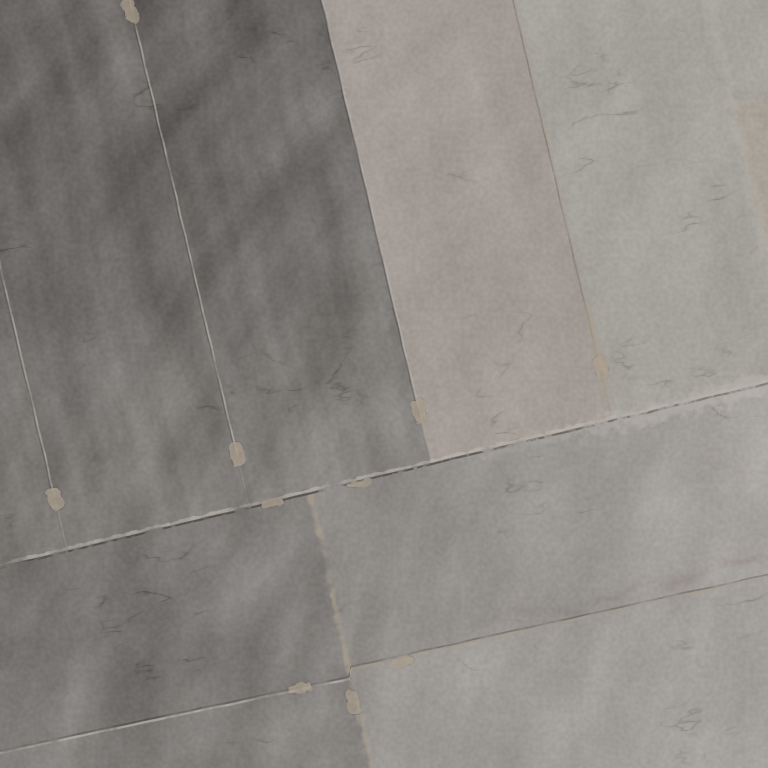
Reproduce this texture procedurally as a Shadertoy shader.

```glsl
// Worn concrete slabs seen from above: slanted panels meet a long cross joint,
// with two strips below it. Joints are line distances, mortar patches are rounded
// boxes, and stains, streaks and cracks come from stretched gradient noise.

#define PITCH 0.2505
#define LEAN 0.236
#define PATCH_LIFT 0.072
#define STREAK 0.07
#define BLOTCH 0.07
#define GRAIN 0.04
#define CRACK 0.085
#define MORTAR vec3(0.655, 0.61, 0.545)
#define CHALK vec3(0.73, 0.71, 0.68)

vec2 gradientAt(vec2 cell) {
    vec3 q = fract(cell.xyx * vec3(0.1031, 0.1030, 0.0973));
    q += dot(q, q.yzx + 33.33);
    float a = 6.2832 * fract((q.x + q.y) * q.z);
    return vec2(cos(a), sin(a));
}

float noise(vec2 p) {
    vec2 i = floor(p), f = p - i, e = vec2(1, 0);
    vec2 u = f * f * f * (f * (f * 6.0 - 15.0) + 10.0);
    float lo = mix(dot(gradientAt(i), f), dot(gradientAt(i + e), f - e), u.x);
    float hi = mix(dot(gradientAt(i + e.yx), f - e.yx), dot(gradientAt(i + 1.0), f - 1.0), u.x);
    return mix(lo, hi, u.y);
}

float fbm(vec2 p) {
    float sum = 0.0, gain = 1.0;
    for (int i = 0; i < 4; i++) {
        sum += gain * noise(p);
        p = mat2(1.6, 1.2, -1.2, 1.6) * p + 7.3;
        gain *= 0.5;
    }
    return sum;
}

float band(float d, float halfWidth, float soft) {
    return 1.0 - smoothstep(halfWidth - soft, halfWidth + soft, abs(d));
}

void addPatch(inout vec3 col, vec2 p, vec2 size, float rough, float soft) {
    float r = min(size.y, 0.007);
    vec2 q = abs(p) - size + r;
    float d = length(max(q, 0.0)) + min(max(q.x, q.y), 0.0) - r + 0.005 * rough;
    col *= 1.0 - 0.1 * smoothstep(-0.3, 0.4, rough) * band(d - 0.001, 0.001, soft);
    col = mix(col, MORTAR + 0.05 * rough, 0.75 * (1.0 - smoothstep(-soft, soft, d)));
}

void mainImage(out vec4 fragColor, in vec2 fragCoord) {
    vec2 uv = fragCoord / iResolution.xy;
    float soft = max(0.8 / iResolution.y, 0.001);
    float rough = fbm(uv * 70.0), wear = noise(uv * 24.0 + 5.0);
    float wobble = 0.001 * noise(uv * 28.0);

    // Joint coordinates
    float h = uv.y - 0.262 - 0.24 * uv.x + wobble;
    float s = (uv.x - 0.169 - LEAN * (1.0 - uv.y) + wobble) / PITCH;
    float panel = floor(s), seam = floor(s + 0.5);
    float seamD = (s - seam) * PITCH;
    float crossD = uv.x - 0.404 - 0.225 * (0.355 - uv.y) + wobble;
    float right = smoothstep(-0.003, 0.003, crossD);
    float low = uv.y + wobble - mix(0.0195 + 0.212 * uv.x, 0.028 + 0.221 * uv.x, right);
    float above = smoothstep(-soft, soft, h), below = 1.0 - above;

    // Slab base tones
    float shade = mix(0.53, 0.425, smoothstep(-0.02, 0.4, h)) + 0.04 * (s - panel - 0.5);
    vec3 dark = (shade + 0.012 * panel) * vec3(1.0, 0.972, 0.945);
    vec3 pale = mix(vec3(0.638, 0.607, 0.582), vec3(0.645, 0.632, 0.608), step(1.5, panel));
    float corner = smoothstep(-0.01, 0.01, uv.y - 0.865 - 0.2 * (uv.x - 0.96));
    pale += step(2.5, panel) * mix(vec3(0.015, 0.0, -0.015), vec3(0.008), corner);
    float lit = smoothstep(-soft, soft, (s - 1.0) * PITCH);
    float strip = mix(0.465 + 0.07 * uv.x, 0.47 + 0.18 * uv.x, right);
    float base = mix(0.49 + 0.06 * uv.x, 0.555 + 0.09 * uv.x, right);
    vec3 lower = mix(base, strip, smoothstep(-soft, soft, low)) * vec3(1.0, 0.975, 0.95);
    vec3 col = mix(lower, mix(dark, pale, lit), above);

    // Brushed streaks, sweeping arcs, blotches and grain
    float streak = fbm(vec2(s * 5.0 + 0.5 * noise(uv * 3.0), uv.y * 2.4));
    float arcs = fbm(vec2(uv.x * 17.0 - 9.0 * uv.y * uv.y, uv.y * 2.0 + 9.0));
    float blotch = fbm(mat2(0.9, 0.4, -0.4, 0.9) * uv * vec2(11, 7) + 4.0);
    col += STREAK * (streak * above + 0.6 * arcs) * mix(1.0, 0.3, lit);
    col += BLOTCH * blotch * mix(mix(1.1, 0.7, right), mix(0.8, 0.4, lit), above);
    col += GRAIN * (0.4 * rough + 0.75 * noise(uv * 170.0));

    // Broken hairline cracks along the cross joint
    vec2 along = uv + 0.22 * vec2(uv.y, -uv.x);
    float vein = abs(fbm(along * vec2(8, 22) + 11.0));
    float veinMask = smoothstep(0.02, 0.35, noise(uv * 7.0 + 3.0)) * smoothstep(-0.1, 0.25, wear);
    col -= CRACK * veinMask * (0.4 * band(vein, 0.06, 0.06) + 0.6 * band(vein, 0.018, 0.018));

    // Panel joints, faint near the cross joint
    float wide = step(2.5, seam), rusty = step(1.5, seam) - wide;
    float worn = above * mix(0.3, 1.0, smoothstep(0.05, 0.08, h)) * clamp(0.8 + wear + 0.5 * rough, 0.15, 1.0);
    float seamWidth = mix(0.0012, 0.007 + 0.004 * rough, wide);
    col *= 1.0 - worn * (1.0 - wide) * 0.17 * band(seamD + 0.0022, 0.0011, soft);
    col = mix(col, mix(CHALK, MORTAR, rusty), worn * mix(0.65, 0.3, wide) * band(seamD, seamWidth, soft + 0.005 * wide));
    float rust = rusty * smoothstep(0.0, 0.06, h) * smoothstep(0.18, 0.13, h);
    col = mix(col, MORTAR, 0.6 * rust * band(seamD, 0.005 + 0.005 * rough, 0.003));

    // Lower joints with brown seepage
    float crossWear = clamp(0.35 + 0.8 * wear + 0.5 * rough, 0.08, 0.8);
    col = mix(col, MORTAR, below * crossWear * band(crossD, 0.003 + 0.004 * rough, 0.003));
    float seep = right * below * smoothstep(0.45, 0.75, uv.x) * band(low - 0.025 - 0.02 * blotch, 0.002, 0.011);
    col -= seep * clamp(0.5 + wear + rough, 0.0, 1.0) * vec3(0.06, 0.085, 0.095);
    float lip = clamp(0.65 + wear + 0.5 * rough, 0.1, 0.9);
    col *= 1.0 - below * 0.25 * lip * band(low - 0.003, 0.0012, soft);
    col = mix(col, mix(CHALK, MORTAR, right), below * 0.8 * lip * band(low, 0.0015, soft));

    // Main joint: ragged chalk lip, broken gap, spill to the right
    float spill = smoothstep(0.5, 0.95, uv.x);
    col = mix(col, CHALK, 0.5 * spill * band(h + 0.002, 0.003 + 0.011 * spill + 0.014 * rough, 0.006));
    col = mix(col, CHALK, 0.75 * lip * band(h - 0.0025, 0.002 + 0.0025 * rough, soft));
    float gap = mix(0.65, 0.4, spill) * smoothstep(-0.4, 0.3, rough + 0.6 * wear);
    col = mix(col, vec3(0.24, 0.22, 0.2), gap * band(h + 0.0012, 0.0015, soft));

    // Mortar patches on panel joints, then on the others
    if (abs(seam - 0.5) < 2.0)
        addPatch(col, vec2(seamD, h - PATCH_LIFT), vec2(0.009, 0.0165), rough, soft);
    vec3 spots[6] = vec3[6](vec3(0.391, 0.104, 0.006), vec3(0.523, 0.138, 0.006), vec3(0.466, 0.37, 0.004),
        vec3(0.355, 0.345, 0.004), vec3(0.46, 0.085, 0.016), vec3(0.169, 0.987, 0.016));
    for (int i = 0; i < 6; i++) {
        vec2 q = uv - spots[i].xy;
        bool flat_ = spots[i].z < 0.01;
        q += flat_ ? vec2(0.0, -0.22 * q.x) : vec2(0.23 * q.y, 0.0);
        addPatch(col, q, vec2(flat_ ? 0.016 : 0.008, spots[i].z), rough, soft);
    }
    fragColor = vec4(clamp(col, 0.0, 1.0), 1.0);
}
```
